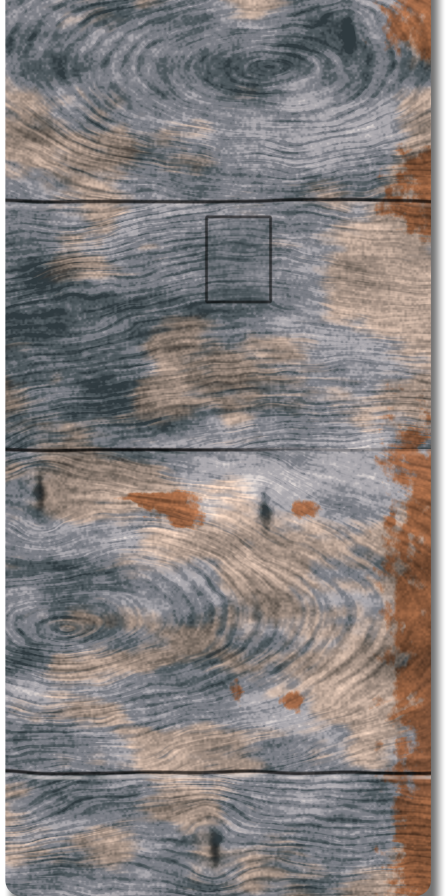
Reproduce this texture procedurally as a Shadertoy shader.

```glsl
#define RINGS 56.0
#define RING_DEPTH 0.17
#define STREAK_DEPTH 0.36
#define SPECKLE 0.30
#define BLOTCH 0.75
#define BASE_TONE 0.47
#define TAN_AMOUNT 0.75
#define RUST_AMOUNT 0.85

const vec3 SLATE = vec3(0.19, 0.23, 0.25);
const vec3 STEEL = vec3(0.31, 0.35, 0.37);
const vec3 GREY  = vec3(0.48, 0.49, 0.52);
const vec3 SILVER = vec3(0.67, 0.66, 0.68);
const vec3 CHALK = vec3(0.87, 0.84, 0.83);
const vec3 TAN   = vec3(0.75, 0.64, 0.56);
const vec3 RUST  = vec3(0.50, 0.30, 0.18);

// Seam heights, ring centres of the planks from the bottom up, knots
const vec3 SEAMS = vec3(0.276, 0.997, 1.552);
const vec2 PITHS[4] = vec2[4](vec2(0.5, -0.5), vec2(0.15, 0.62), vec2(0.8, 0.6), vec2(0.6, 1.87));
const vec2 KNOTS[4] = vec2[4](vec2(0.594, 0.862), vec2(0.48, 0.11), vec2(0.09, 0.90), vec2(0.78, 1.92));
// Rust stains: centre, radii
const vec4 STAINS[5] = vec4[5](vec4(0.31, 0.89, 0.07, 0.015), vec4(0.40, 0.86, 0.08, 0.06),
    vec4(0.53, 0.445, 0.03, 0.05), vec4(0.66, 0.44, 0.05, 0.035), vec4(0.68, 0.86, 0.05, 0.04));

float hash(vec2 p) {
    vec3 q = fract(p.xyx * 0.1031);
    q += dot(q, q.yzx + 33.33);
    return fract((q.x + q.y) * q.z);
}

float noise(vec2 p) {
    vec2 i = floor(p), f = fract(p);
    f = f * f * (3.0 - 2.0 * f);
    return mix(mix(hash(i), hash(i + vec2(1, 0)), f.x),
               mix(hash(i + vec2(0, 1)), hash(i + vec2(1, 1)), f.x), f.y);
}

float fbm(vec2 p) {
    float sum = 0.0, amp = 0.53;
    for (int i = 0; i < 4; i++) {
        sum += amp * noise(p);
        p = p * 2.03 + 17.3;
        amp *= 0.5;
    }
    return sum;
}

float blob(vec2 p, vec2 centre, vec2 radii) {
    vec2 d = (p - centre) / radii;
    return exp(-dot(d, d));
}

float box(vec2 p, vec2 lo, vec2 hi, float r) {
    vec2 d = abs(p - 0.5 * (lo + hi)) - 0.5 * (hi - lo) + r;
    return length(max(d, 0.0)) + min(max(d.x, d.y), 0.0) - r;
}

vec3 toneRamp(float t) {
    vec3 c = mix(SLATE, STEEL, smoothstep(0.05, 0.27, t));
    c = mix(c, GREY, smoothstep(0.25, 0.46, t));
    c = mix(c, SILVER, smoothstep(0.46, 0.70, t));
    return mix(c, CHALK, smoothstep(0.70, 0.98, t));
}

vec3 wood(vec2 p, float px) {
    int plank = int(dot(step(SEAMS, vec3(p.y)), vec3(1.0)));
    vec2 shift = vec2(float(plank) * 13.7, float(plank) * 5.1);

    // Grain coordinate: warped rings that bend around the knots
    vec2 q = p;
    q.y += 0.10 * (fbm(p * vec2(3.0, 5.0) + shift) - 0.5);
    float core = 0.0;
    for (int i = 0; i < 4; i++) {
        vec2 k = KNOTS[i];
        q.y -= 0.7 * (p.y - k.y) * blob(p, k, vec2(0.07, 0.10));
        core += blob(p + vec2(0.015 * (noise(p * 40.0) - 0.5), 0.0), k, vec2(0.012, 0.04));
    }
    float r = length((q - PITHS[plank]) * vec2(0.40, 1.0));
    float phase = r * RINGS + 1.5 * fbm(p * vec2(5.0, 14.0) + shift);
    float ring = pow(0.5 + 0.5 * cos(6.2832 * phase), 3.0);
    float streak = noise(vec2(p.x * 9.0, r * 170.0) + shift) * 0.6
                 + noise(vec2(p.x * 28.0, r * 330.0) + shift) * 0.4;

    // Broad light and dark regions
    float tone = BASE_TONE;
    tone -= 0.22 * blob(p, vec2(0.12, 1.22), vec2(0.50, 0.30));
    tone -= 0.13 * blob(p, vec2(0.25, 1.85), vec2(0.35, 0.18));
    tone -= 0.12 * blob(p, vec2(0.35, 0.65), vec2(0.50, 0.10));
    tone -= 0.10 * blob(p, vec2(0.50, 0.10), vec2(0.80, 0.15));
    tone += 0.25 * blob(p, vec2(0.48, 0.88), vec2(0.42, 0.12));
    tone += 0.17 * blob(p, vec2(0.80, 1.12), vec2(0.25, 0.20));
    tone += 0.11 * blob(p, vec2(0.50, 0.40), vec2(0.60, 0.12));
    tone += 0.10 * blob(p, vec2(0.65, 1.66), vec2(0.50, 0.12));

    // Weathering, streaks, rings and fine speckle
    tone += BLOTCH * (fbm(p * vec2(7.0, 15.0) + shift) - 0.5);
    tone += STREAK_DEPTH * (streak - 0.5);
    tone -= RING_DEPTH * (ring - 0.25) * smoothstep(0.2, 0.6, noise(p * vec2(4.0, 7.0) + shift));
    tone += SPECKLE * (0.6 * noise(p * 190.0) + 0.4 * noise(p * 90.0) - 0.5);
    tone -= 0.65 * core;
    vec3 c = toneRamp(tone);

    // Bare tan wood, then rust in stains and along the right side
    float side = smoothstep(0.72, 0.98, p.x);
    float tan1 = fbm(p * vec2(5.0, 9.0) + 41.0) + 0.22 * side
               + 0.12 * blob(p, vec2(0.5, 0.75), vec2(0.6, 0.45)) + 0.15 * (streak - 0.5);
    c = mix(c, TAN * (0.4 + 1.05 * tone), TAN_AMOUNT * smoothstep(0.55, 0.74, tan1));
    float stain = 0.75 * side * smoothstep(0.3, 0.65, noise(p * vec2(2.0, 4.5) + 3.0));
    for (int i = 0; i < 5; i++) stain += 0.65 * blob(p, STAINS[i].xy, STAINS[i].zw);
    float flakes = fbm(p * vec2(38.0, 30.0)) + 0.3 * (streak - 0.5);
    c = mix(c, RUST * (0.5 + 1.1 * tone), RUST_AMOUNT * smoothstep(0.72, 0.95, stain + 0.65 * flakes));

    // Inset patch and plank seams
    float inset = box(p, vec2(0.461, 1.326), vec2(0.604, 1.516), 0.003);
    c = mix(c, toneRamp(0.30 + 0.5 * (tone - 0.3)), 0.5 * smoothstep(px, -px, inset));
    c *= 1.0 - 0.55 * smoothstep(0.003 + px, 0.001, abs(inset));
    for (int i = 0; i < 3; i++) {
        float d = p.y - SEAMS[i] + 0.008 * (noise(vec2(p.x * 9.0, float(i) * 7.0)) - 0.5);
        float fade = i == 1 ? 1.0 - 0.7 * smoothstep(0.4, 0.7, p.x) : 0.9;
        c *= 1.0 - 0.75 * fade * smoothstep(0.004 + px, 0.001, abs(d));
        float rim = smoothstep(0.005 + px, 0.001, abs(d + 0.009)) * noise(vec2(p.x * 30.0, 4.0));
        c = mix(c, CHALK, rim * (i == 0 ? 0.75 : 0.2));
    }
    return c;
}

void mainImage(out vec4 fragColor, in vec2 fragCoord) {
    vec2 p = fragCoord / iResolution.x;
    float px = 1.0 / iResolution.x;

    // Rounded board casting a soft shadow to the right
    float board = box(p, vec2(0.012, 0.0), vec2(0.962, 2.2), 0.035);
    float shadow = box(p, vec2(0.030, -0.03), vec2(0.974, 2.2), 0.035);
    vec3 wall = mix(vec3(0.45), vec3(1.0), smoothstep(-0.012, 0.022, shadow));
    vec3 c = mix(wood(p, px), wall, smoothstep(-0.7 * px, 0.7 * px, board));
    fragColor = vec4(clamp(c, 0.0, 1.0), 1.0);
}
```
